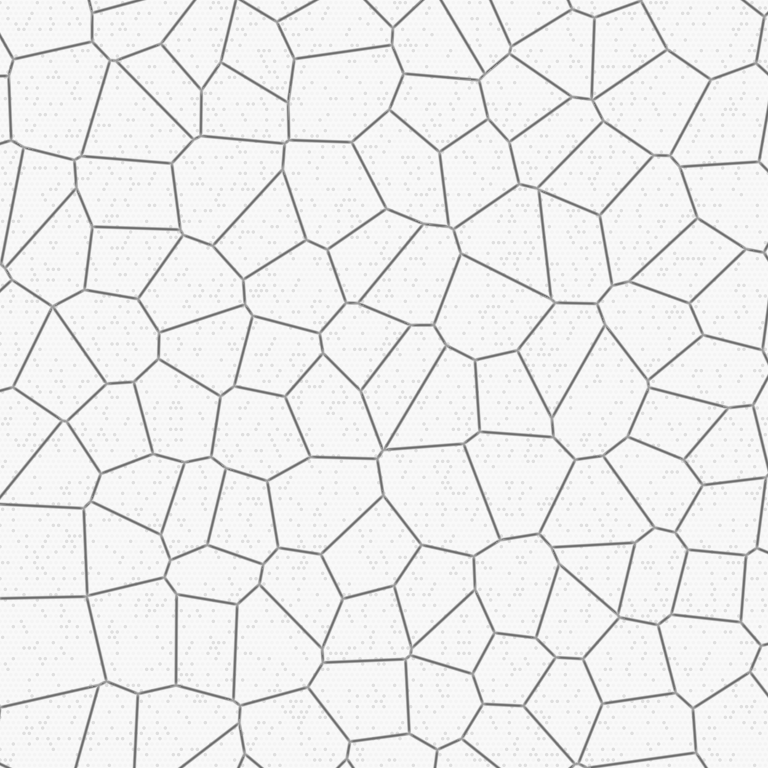
Reproduce this pattern procedurally as a WebGL 1 fragment shader.

```glsl
precision highp float;

uniform vec2 u_resolution;

const float CELLS = 10.0;        // polygons across the canvas
const float DOTS = 144.0;        // background dots across the canvas
const float DOT_SHARE = 0.17;    // fraction of dots that are dark
const float JITTER = 0.96;

const vec3 PAPER = vec3(0.975);
const vec3 FAINT_DOT = vec3(0.955);
const vec3 DARK_DOT = vec3(0.87);
const vec3 LINE = vec3(0.42);
const vec3 JOINT = vec3(0.61);

vec2 hash2(vec2 p) {
    vec2 q = vec2(dot(p, vec2(127.1, 311.7)), dot(p, vec2(269.5, 183.3)));
    return fract(sin(q) * 43758.55);
}

vec2 seedPoint(vec2 cell) {
    return cell + 0.5 + JITTER * (hash2(cell) - 0.5);
}

// Distances to the nearest and second nearest cell borders
vec2 borderDistances(vec2 p) {
    vec2 base = floor(p);
    vec2 homeCell = base;
    vec2 toHome = vec2(0.0);
    float nearest = 100.0;
    for (int y = -2; y <= 2; y++) {
        for (int x = -2; x <= 2; x++) {
            vec2 cell = base + vec2(float(x), float(y));
            vec2 offset = seedPoint(cell) - p;
            float d = dot(offset, offset);
            if (d < nearest) {
                nearest = d;
                toHome = offset;
                homeCell = cell;
            }
        }
    }

    vec2 borders = vec2(100.0);
    for (int y = -2; y <= 2; y++) {
        for (int x = -2; x <= 2; x++) {
            if (x == 0 && y == 0) continue;
            vec2 cell = homeCell + vec2(float(x), float(y));
            vec2 offset = seedPoint(cell) - p;
            float d = dot(0.5 * (offset + toHome), normalize(offset - toHome));
            borders.y = min(borders.y, max(d, borders.x));
            borders.x = min(borders.x, d);
        }
    }
    return borders;
}

// Staggered dot lattice with a random share of darker dots
vec3 dottedPaper(vec2 uv, float pixel) {
    vec2 p = uv * DOTS;
    float row = floor(p.y);
    p.x += 0.5 * mod(row, 2.0);
    vec2 id = vec2(floor(p.x), row);
    float radius = length(fract(p) - 0.5);
    float soft = max(0.12, 0.5 * pixel * DOTS);
    float disc = 1.0 - smoothstep(0.32 - soft, 0.32 + soft, radius);
    float dark = step(hash2(id + 37.0).x, DOT_SHARE);
    return mix(PAPER, mix(FAINT_DOT, DARK_DOT, dark), disc);
}

// Soft stroke, never narrower than the pixel filter
float stroke(float d, float width, float pixel) {
    return 1.0 - smoothstep(0.0002, max(width, pixel), d);
}

void main() {
    float side = min(u_resolution.x, u_resolution.y);
    vec2 uv = gl_FragCoord.xy / side;
    float pixel = 1.0 / side;

    vec2 borders = borderDistances(uv * CELLS + 5.0) / CELLS;
    float joint = 1.0 - smoothstep(0.001, 0.0055, borders.y);
    vec3 ink = mix(LINE, JOINT, joint);

    vec3 color = dottedPaper(uv, pixel);
    color = mix(color, ink, stroke(borders.x, 0.0032, pixel));
    gl_FragColor = vec4(color, 1.0);
}
```
